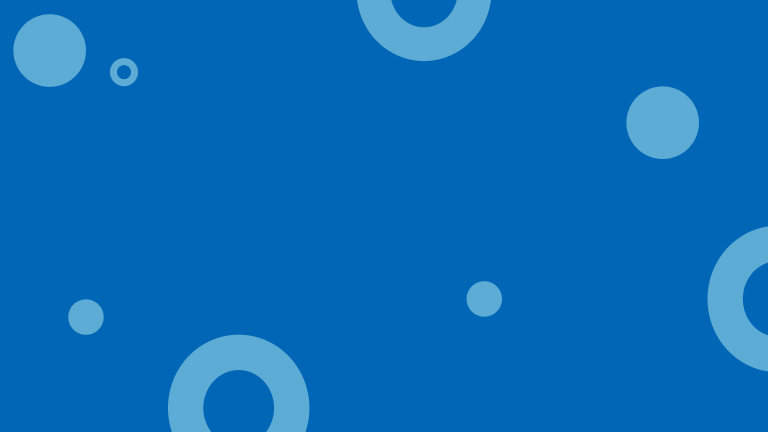
Write a Shadertoy shader that draws this background.

```glsl
// Flat blue backdrop with scattered pale blue discs and rings.

#define BACKDROP vec3(0.0, 0.40, 0.71)
#define PALE_BLUE vec3(0.365, 0.675, 0.835)
#define BAND_RATIO 0.5   // ring band thickness relative to its half width
#define SHAPE_COUNT 4

// Discs: centre x, centre y, radius (in canvas heights)
const vec3 DISCS[SHAPE_COUNT] = vec3[](
    vec3(0.115, 0.883, 0.084),
    vec3(1.534, 0.716, 0.084),
    vec3(0.199, 0.266, 0.041),
    vec3(1.121, 0.308, 0.041));

// Rings: centre x, centre y, half width, extra half height
const vec4 RINGS[SHAPE_COUNT] = vec4[](
    vec4(0.287, 0.833, 0.0324, 0.0),
    vec4(0.9815, 1.021, 0.1563, 0.006),
    vec4(1.8014, 0.308, 0.1637, 0.006),
    vec4(0.5525, 0.0556, 0.1637, 0.006));

// Approximate signed distance to an axis-aligned ellipse
float ellipseDistance(vec2 p, vec2 radii) {
    float scaled = length(p / radii);
    float slope = length(p / (radii * radii));
    return scaled * (scaled - 1.0) / max(slope, 1e-4);
}

float ringDistance(vec2 p, float halfWidth, float stretch) {
    vec2 outer = vec2(halfWidth, halfWidth + stretch);
    vec2 inner = outer - BAND_RATIO * halfWidth;
    return max(ellipseDistance(p, outer), -ellipseDistance(p, inner));
}

void mainImage(out vec4 fragColor, in vec2 fragCoord) {
    vec2 p = fragCoord / iResolution.y;
    float pixel = 1.0 / iResolution.y;

    // Union of all shapes
    float dist = 10.0;
    for (int i = 0; i < SHAPE_COUNT; i++) {
        vec3 disc = DISCS[i];
        vec4 ring = RINGS[i];
        dist = min(dist, length(p - disc.xy) - disc.z);
        dist = min(dist, ringDistance(p - ring.xy, ring.z, ring.w));
    }

    // Antialiased fill
    float coverage = clamp(0.5 - dist / pixel, 0.0, 1.0);
    fragColor = vec4(mix(BACKDROP, PALE_BLUE, coverage), 1.0);
}
```
